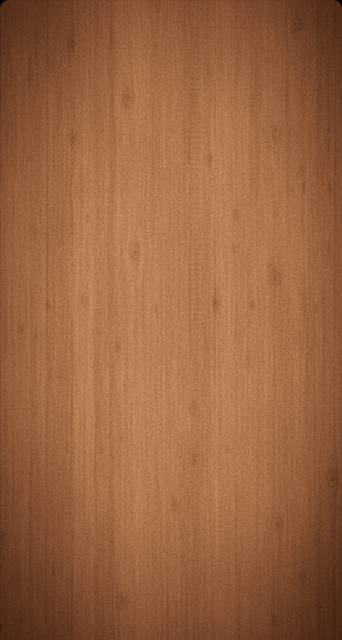
Give the GLSL for this texture, as a WebGL 1 fragment shader.

```glsl
precision highp float;
uniform vec2 u_resolution;

float hash(float n) { return fract(sin(n * 12.9898) * 4375.85); }

vec2 gradient(vec2 cell) {
  float a = 6.2832 * fract(sin(dot(cell, vec2(127.1, 311.7))) * 4375.85);
  return vec2(cos(a), sin(a));
}

float noise(vec2 p) {
  vec2 i = floor(p), f = fract(p);
  vec2 u = f * f * f * (f * (f * 6.0 - 15.0) + 10.0);
  vec2 e = vec2(1.0, 0.0);
  float low = mix(dot(gradient(i), f), dot(gradient(i + e), f - e), u.x);
  float high = mix(dot(gradient(i + e.yx), f - e.yx), dot(gradient(i + 1.0), f - 1.0), u.x);
  return mix(low, high, u.y);
}

// Random tone per vertical strip, with narrow soft borders
float strips(float x, float seed) {
  float i = floor(x);
  return mix(hash(i - 1.0 + seed), hash(i + seed), smoothstep(0.0, 0.08, x - i)) - 0.5;
}

// Distance to the line segment from a to b
float segment(vec2 p, vec2 a, vec2 b) {
  vec2 along = b - a;
  return length(p - a - along * clamp(dot(p - a, along) / dot(along, along), 0.0, 1.0));
}

void main() {
  vec2 uv = gl_FragCoord.xy / u_resolution;
  float aspect = u_resolution.x / u_resolution.y;
  vec2 p = vec2(uv.x * aspect, uv.y);

  // Knots: dark core and ring, pushing the grain aside
  float knots = 0.0;
  float bend = 0.0;
  for (int k = 0; k < 34; k++) {
    float n = float(k);
    vec2 center = vec2(fract(n * 0.618 + 0.2 * hash(n)) * aspect, (n + hash(n + 50.0)) / 34.0);
    float size = mix(0.005, 0.013, hash(n + 90.0));
    vec2 d = (p - center) / (size * vec2(0.6, 1.1));
    d += 0.6 * vec2(noise(p * 90.0 + n), noise(p * 70.0 - n));
    float e = dot(d, d);
    float s = sqrt(e);
    float ring = smoothstep(0.35, 0.0, abs(s - 1.0)) * (0.6 + 0.4 * sin(n + 2.0 * d.x));
    float core = smoothstep(0.55, 0.15, s);
    knots += mix(0.3, 1.0, hash(n + 130.0)) * (0.7 * ring + 0.9 * core + 0.45 * exp(-0.5 * e));
    bend += d.x * size * 0.4 * exp(-0.25 * e);
  }

  // Continuous vertical boards and threads
  float x = p.x - bend + 0.002 * noise(p * vec2(6.0, 2.0));
  float grain = 0.11 * strips(x * 27.0 + 0.5 * noise(vec2(x * 14.0, 2.0)), 7.0);
  grain += 0.07 * strips(x * 71.0, 31.0);
  grain += 0.06 * noise(vec2(x * 60.0, p.y * 1.5));
  grain += 0.10 * noise(vec2(x * 170.0, p.y * 3.0 + 20.0));
  grain += 0.09 * noise(vec2(x * 270.0, p.y * 16.0));
  grain += 0.06 * noise(p * vec2(11.0, 7.0) + 4.0);

  // Thin dark seams along some boards
  float seam = abs(fract(x * 27.0 + 0.5 * noise(vec2(x * 14.0, 2.0)) + 0.5) - 0.5) / 27.0;
  grain -= 0.09 * smoothstep(0.002, 0.0005, seam) * smoothstep(-0.25, 0.35, noise(vec2(x * 20.0, p.y * 5.0)));

  // Short pores, pale flecks and fine speckle
  float fleck = noise(vec2(x * 100.0, p.y * 22.0 + 70.0));
  grain -= 0.16 * smoothstep(0.4, 0.6, fleck);
  grain += 0.08 * smoothstep(0.4, 0.6, -fleck);
  grain += 0.13 * noise(p * 245.0) + 0.11 * noise(p.yx * 340.0 + 9.0);

  // Faint ladder marks in one strip
  float ladder = smoothstep(0.014, 0.008, abs(p.x - 0.575 * aspect));
  ladder *= smoothstep(0.25, 0.5, p.y) * smoothstep(0.98, 0.9, p.y);
  grain += 0.035 * ladder * sin(p.y * 800.0 + 3.0 * noise(p * 40.0));

  // Pale diagonal scratch
  float scratch = segment(p, vec2(0.69 * aspect, 0.9), vec2(0.94 * aspect, 0.995));
  grain += 0.12 * smoothstep(0.002, 0.0, scratch) * smoothstep(-0.2, 0.3, noise(p * 30.0));

  // Shading towards the edges
  vec2 q = 2.0 * (uv - vec2(0.5, 0.52));
  float r = dot(q * q, vec2(0.86, 1.0));
  float light = exp(-0.68 * r * r);
  float tone = light + (grain - 0.22 * knots) * (0.4 + 0.6 * light);

  vec3 shadow = vec3(0.25, 0.12, 0.06);
  vec3 middle = vec3(0.55, 0.34, 0.21);
  vec3 honey = vec3(0.715, 0.495, 0.335);
  vec3 color = mix(shadow, middle, clamp(tone / 0.6, 0.0, 1.0));
  color = mix(color, honey, clamp((tone - 0.6) / 0.4, 0.0, 1.6));

  // Rounded black corners at the top
  float radius = 0.014;
  vec2 corner = vec2(abs(p.x - 0.5 * aspect) - 0.5 * aspect, p.y - 1.0) + radius;
  float outside = length(max(corner, 0.0)) - radius;
  color *= 1.0 - smoothstep(-0.001, 0.001, outside);

  gl_FragColor = vec4(color, 1.0);
}
```
